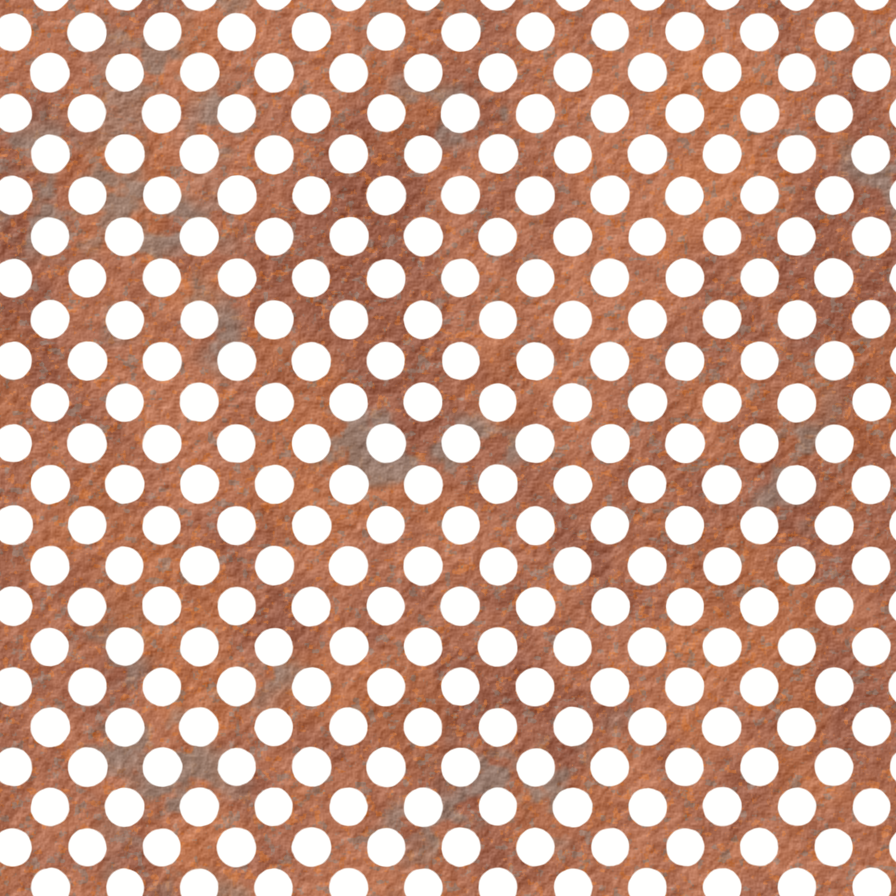
This texture is drawn by a Shadertoy shader. Its source:

```glsl
// Rusty perforated sheet: staggered round holes over white, tiling seamlessly.

const float TAU = 6.283185;

// Hole layout, in canvas units
const float COLUMNS = 12.0;
const float ROWS = 22.0;            // even, so the stagger wraps
const float COLUMN_PHASE = 0.17;    // position of odd rows, in columns
const float ROW_PHASE = 0.16;       // in rows
const float ROW_DRIFT = 0.06;       // slow unevenness of the row spacing
const float RADIUS = 0.0217;
const float RADIUS_JITTER = 0.0005;
const float CENTER_JITTER = 0.0010;
const float RAGGEDNESS = 0.0016;
const float EDGE_SOFTNESS = 0.0006;

// Surface
const float GRAIN_FREQ = 112.0;
const float RELIEF = 0.32;
const vec2 LIGHT_STEP = vec2(-0.0016, 0.0018);
const vec3 BACKGROUND = vec3(1.0, 1.0, 0.995);
const vec3 DARK_RUST = vec3(0.60, 0.37, 0.29);
const vec3 LIGHT_RUST = vec3(0.74, 0.475, 0.355);
const vec3 ORANGE = vec3(0.81, 0.47, 0.25);
const vec3 BARE_METAL = vec3(0.57, 0.50, 0.46);

float hash(vec2 p) {
    return fract(sin(dot(p, vec2(127.1, 311.7))) * 43758.5);
}

// Value noise that wraps after freq cells
float noise(vec2 uv, float freq, float seed) {
    vec2 p = uv * freq;
    vec2 i = floor(p);
    vec2 f = p - i;
    f = f * f * (3.0 - 2.0 * f);
    vec2 a = mod(i, freq) + seed;
    vec2 b = mod(i + 1.0, freq) + seed;
    return mix(mix(hash(a), hash(vec2(b.x, a.y)), f.x),
               mix(hash(vec2(a.x, b.y)), hash(b), f.x), f.y);
}

float fbm(vec2 uv, float freq, float seed) {
    float sum = 0.0;
    float weight = 0.57;
    for (int i = 0; i < 3; i++) {
        sum += weight * noise(uv, freq, seed);
        freq *= 2.0;
        weight *= 0.5;
        seed += 17.3;
    }
    return sum;
}

// Signed distance to the nearest hole, negative inside
float holeDistance(vec2 uv) {
    float nearest = 1.0;
    float baseRow = floor(uv.y * ROWS - ROW_PHASE + 0.5);
    for (int i = -1; i <= 1; i++) {
        float row = baseRow + float(i);
        float stagger = COLUMN_PHASE + 0.5 * mod(row + 1.0, 2.0);
        float column = floor(uv.x * COLUMNS - stagger + 0.5);
        float drift = ROW_DRIFT * cos(TAU * (row - 20.0) / ROWS);
        vec2 center = vec2((column + stagger) / COLUMNS, (row + ROW_PHASE + drift) / ROWS);

        vec2 id = mod(vec2(column, row), vec2(COLUMNS, ROWS));
        vec2 jitter = vec2(hash(id + 3.1), hash(id + 7.7)) - 0.5;
        float radius = RADIUS + RADIUS_JITTER * (2.0 * hash(id + 11.9) - 1.0);
        nearest = min(nearest, length(uv - center - CENTER_JITTER * jitter) - radius);
    }
    return nearest + RAGGEDNESS * (fbm(uv, 96.0, 5.0) - 0.5);
}

vec3 rust(vec2 uv) {
    // Broad tone with two faint upright bands
    float mottle = fbm(uv, 24.0, 31.0);
    float band = 0.07 * cos(2.0 * TAU * (uv.x - 0.21));
    float tone = 0.55 * fbm(uv, 5.0, 2.0) + 0.45 * mottle + band;
    vec3 color = mix(DARK_RUST, LIGHT_RUST, smoothstep(0.28, 0.72, tone));

    // Orange bloom and fine flecks
    float grain = fbm(uv, GRAIN_FREQ, 41.0);
    color = mix(color, ORANGE, 0.25 * smoothstep(0.52, 0.72, fbm(uv, 9.0, 53.0)));
    color = mix(color, ORANGE, 0.65 * smoothstep(0.60, 0.78, fbm(uv, 144.0, 67.0)));

    // Sparse worn patches and grey pits
    float patches = smoothstep(0.60, 0.74, fbm(uv, 8.0, 83.0));
    patches *= smoothstep(0.36, 0.58, fbm(uv, 40.0, 97.0));
    float pits = smoothstep(0.60, 0.76, fbm(uv, 128.0, 109.0));
    color = mix(color, BARE_METAL, max(0.75 * patches, 0.6 * pits));

    // Grain lit from the upper left
    float slope = grain - fbm(uv + LIGHT_STEP, GRAIN_FREQ, 41.0);
    return color + RELIEF * slope + 0.12 * (grain - 0.5);
}

void mainImage(out vec4 fragColor, in vec2 fragCoord) {
    vec2 uv = fragCoord / iResolution.xy;
    float softness = EDGE_SOFTNESS + 0.6 / iResolution.y;
    float sheet = smoothstep(-softness, softness, holeDistance(uv));
    fragColor = vec4(mix(BACKGROUND, clamp(rust(uv), 0.0, 1.0), sheet), 1.0);
}
```
